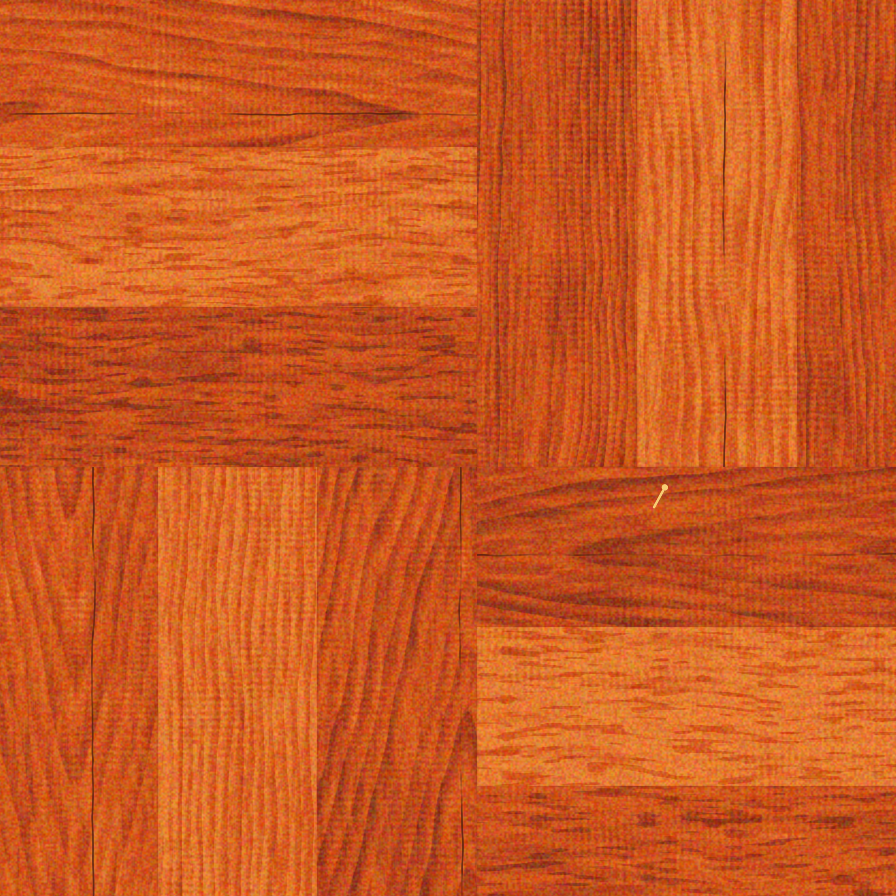
Give the GLSL for this texture, as a WebGL 2 fragment shader.

```glsl
#version 300 es
precision highp float;

uniform vec2 u_resolution;
out vec4 fragColor;

#define BLOCK 0.535
#define CORNER vec2(0.5326, 0.479)
#define PLANKS 3.0
#define SEAM_WIDTH 0.0012
#define CRACK_WIDTH 0.0004
#define RING_DEPTH 0.32
#define FIBRE_DEPTH 0.52
#define SPECKLE vec3(0.15, 0.20, 0.20)

const vec3 UMBER = vec3(0.57, 0.22, 0.11);
const vec3 RUSSET = vec3(0.71, 0.27, 0.11);
const vec3 ORANGE = vec3(0.82, 0.34, 0.11);
const vec3 HONEY = vec3(0.90, 0.49, 0.20);
const vec3 CRACK_COLOR = vec3(0.30, 0.11, 0.06);
const vec3 CHIP_COLOR = vec3(0.97, 0.80, 0.45);

// Per plank: tone, ring count, arch slope, arch centre
const vec4 WOOD[12] = vec4[12](
    vec4(0.56, 9.0, 0.60, 0.48), vec4(0.86, 14.0, 0.02, -0.6), vec4(0.50, 9.0, -0.75, 0.95),
    vec4(0.47, 8.0, 0.20, -0.3), vec4(0.90, 7.0, 0.10, 1.30), vec4(0.40, 9.0, 0.40, 0.45),
    vec4(0.36, 7.0, 0.12, 1.20), vec4(0.80, 6.0, 0.15, -0.4), vec4(0.58, 9.0, -0.40, 0.20),
    vec4(0.48, 19.0, 0.03, -0.5), vec4(0.83, 10.0, 0.10, 0.55), vec4(0.45, 17.0, 0.04, 1.40));

// Crack position across each plank; negative means none
const float CRACK[12] = float[12](
    0.60, -1.0, 0.90, -1.0, -1.0, 0.45, -1.0, -1.0, 0.21, -1.0, 0.55, -1.0);

float hash(vec2 p) {
    vec3 q = fract(vec3(p.xyx) * 0.1031);
    q += dot(q, q.yzx + 33.33);
    return fract((q.x + q.y) * q.z);
}

float noise(vec2 p) {
    vec2 i = floor(p), f = fract(p);
    f = f * f * (3.0 - 2.0 * f);
    return mix(mix(hash(i), hash(i + vec2(1, 0)), f.x),
               mix(hash(i + vec2(0, 1)), hash(i + vec2(1, 1)), f.x), f.y);
}

float fbm(vec2 p) {
    float sum = 0.0, gain = 0.5;
    for (int i = 0; i < 4; i++) {
        sum += gain * noise(p);
        p = p * 2.03 + 17.1;
        gain *= 0.5;
    }
    return sum / 0.9375;
}

float segment(vec2 p, vec2 a, vec2 b) {
    vec2 d = b - a;
    return length(p - a - d * clamp(dot(p - a, d) / dot(d, d), 0.0, 1.0));
}

vec3 woodRamp(float t) {
    vec3 c = mix(UMBER, RUSSET, smoothstep(0.0, 0.28, t));
    c = mix(c, ORANGE, smoothstep(0.25, 0.58, t));
    return mix(c, HONEY, smoothstep(0.55, 1.0, t));
}

// Growth rings: straight far from the centre, nested arches near it
float rings(vec2 p, vec4 wood, vec2 seed) {
    float warp = 0.18 * (fbm(p * vec2(2.0, 2.0) + seed) - 0.5);
    float across = p.y - wood.w + warp;
    float phase = wood.y * (sqrt(across * across + 0.004) - wood.z * p.x);
    phase += 0.35 * noise(p * vec2(5.0, 7.0) + seed);
    float f = fract(phase);
    float line = smoothstep(0.1, 0.85, f) * (1.0 - smoothstep(0.88, 1.0, f));
    return line * (0.35 + hash(vec2(floor(phase), seed.x)));
}

void main() {
    vec2 uv = gl_FragCoord.xy / u_resolution;
    float pixel = 1.0 / min(u_resolution.x, u_resolution.y);

    // Basket weave: alternate blocks turn their planks
    vec2 grid = (uv - CORNER) / BLOCK;
    vec2 cell = mod(floor(grid) + 1.0, 2.0);
    vec2 local = fract(grid);
    bool level = cell.x != cell.y;
    vec2 along = level ? local : local.yx;
    float plank = floor(along.y * PLANKS);
    int id = int((cell.x + 2.0 * cell.y) * PLANKS + plank);
    vec2 p = vec2(along.x, fract(along.y * PLANKS));
    vec2 seed = vec2(float(id) * 13.7 + 5.0, float(id) * 7.3 + 2.0);
    vec4 wood = WOOD[id];
    bool flecked = level && wood.w != clamp(wood.w, 0.0, 1.0);

    // Grain: rings, long fibres, blotches and thin pores
    float tone = wood.x + 0.08;
    tone -= RING_DEPTH * (flecked ? 0.4 : 1.0) * rings(p, wood, seed);
    vec2 fibre = p + vec2(0.0, 0.08 * noise(p * vec2(5.0, 2.0) + seed));
    tone += FIBRE_DEPTH * (fbm(fibre * vec2(6.0, 30.0) + seed * 3.0) - 0.5);
    tone += 0.34 * (fbm(p * vec2(5.0, 3.0) + seed * 5.0) - 0.5);
    float pores = smoothstep(0.58, 0.8, noise(fibre * vec2(22.0, 48.0) + seed * 2.0));
    tone -= pores * (flecked ? 0.34 : 0.12);

    // Fine saw ripple across the grain, fading in and out
    float ripple = sin(p.x * 420.0 + 2.0 * noise(p * 8.0));
    tone += 0.08 * ripple * smoothstep(0.4, 0.7, noise(p * vec2(7.0, 4.0) + seed));
    vec3 color = woodRamp(clamp(tone, 0.0, 1.0));

    // Gritty coloured speckle
    vec2 dust = uv * 420.0;
    vec3 speck = vec3(noise(dust), noise(dust + 91.3), noise(dust + 207.9));
    color += SPECKLE * (speck - 0.5);

    // Hairline drying cracks, broken and uneven
    float wander = 0.04 * (fbm(vec2(p.x * 7.0, seed.x)) - 0.5);
    float crackGap = abs(p.y - CRACK[id] - wander) * BLOCK / PLANKS;
    float crack = 1.0 - smoothstep(CRACK_WIDTH, CRACK_WIDTH + pixel, crackGap);
    crack *= smoothstep(0.32, 0.62, fbm(vec2(p.x * 9.0, seed.y)));
    color = mix(color, CRACK_COLOR, 0.75 * crack);

    // Faint seams between planks and blocks
    float sideGap = min(p.y, 1.0 - p.y) * BLOCK / PLANKS;
    float endGap = min(p.x, 1.0 - p.x) * BLOCK;
    float seam = 1.0 - smoothstep(0.0, SEAM_WIDTH + pixel, min(sideGap, endGap));
    color = mix(color, UMBER, 0.35 * seam * noise(uv * 60.0));

    // One small pale chip with a scratch
    vec2 chip = vec2(0.742, 0.456);
    float gap = min(length(uv - chip) - 0.003, segment(uv, chip, vec2(0.730, 0.434)) - 0.0008);
    color = mix(color, CHIP_COLOR, 1.0 - smoothstep(0.0, pixel, gap));

    fragColor = vec4(clamp(color, 0.0, 1.0), 1.0);
}
```
